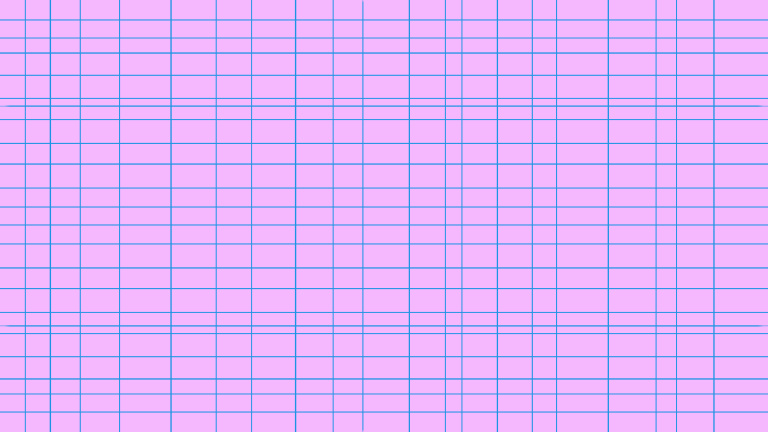
Give the GLSL for this pattern, as a Shadertoy shader.

```glsl
// Uneven plaid of thin blue lines on pink; the rows mirror about the middle.

// Lengths are in canvas heights.
const vec3 PAPER = vec3(0.96, 0.72, 1.0);
const vec3 INK = vec3(0.10, 0.58, 0.89);

const int COLUMNS = 20;
const float COLUMN_START = 0.0586;
const float COLUMN_PITCH = 0.0839;
const int ROWS_PER_HALF = 11;
const float ROW_START = 0.0208;
const float ROW_PITCH = 0.0433;

const float LINE_WIDTH = 0.0023;
const float BOLD_GAIN = 1.3;
const float WIDTH_VARIATION = 0.15;
const int BOLD_EVERY = 3;

// One column and one mirrored row pair thin out near the canvas edge.
const int TAPERED_COLUMN = 9;
const int TAPERED_ROW = 5;
const float COLUMN_TAPER = 0.006;
const float ROW_TAPER = 0.026;
const float TAPERED_WIDTH = 0.4;

// Harmonics of the uneven spacing: slow drift, then quick jitter.
const vec3 COLUMN_SLOW = vec3(1.0, 3.0, 4.0);
const vec3 COLUMN_SLOW_AMP = vec3(0.0212, -0.0219, -0.0154);
const vec3 COLUMN_QUICK = vec3(6.0, 12.0, 13.0);
const vec3 COLUMN_QUICK_AMP = vec3(-0.0151, 0.0115, -0.0088);
const vec3 ROW_SLOW = vec3(1.0, 2.0, 4.0);
const vec3 ROW_SLOW_AMP = vec3(0.0133, 0.0078, -0.0088);
const vec3 ROW_QUICK = vec3(6.0, 7.0, 8.0);
const vec3 ROW_QUICK_AMP = vec3(0.0048, -0.0038, -0.0021);

const float PI = 3.14159;

float hash(float n) {
    n = fract(n * 0.1031);
    n *= n + 33.33;
    return fract(n * (n + n));
}

float columnPosition(int i) {
    float phase = PI * float(i) / float(COLUMNS - 1);
    return COLUMN_START + COLUMN_PITCH * float(i)
         + dot(COLUMN_SLOW_AMP, sin(COLUMN_SLOW * phase))
         + dot(COLUMN_QUICK_AMP, sin(COLUMN_QUICK * phase));
}

// Distance of a row from the horizontal middle line.
float rowPosition(int i) {
    float phase = PI * float(i) / float(ROWS_PER_HALF - 1);
    return ROW_START + ROW_PITCH * float(i)
         + dot(ROW_SLOW_AMP, sin(ROW_SLOW * phase))
         + dot(ROW_QUICK_AMP, sin(ROW_QUICK * phase));
}

float lineWidth(int i, int boldPhase, float seed) {
    float bold = i % BOLD_EVERY == boldPhase ? BOLD_GAIN : 1.0;
    float variation = (hash(float(i) + seed) - 0.5) * WIDTH_VARIATION;
    return LINE_WIDTH * bold * (1.0 + variation);
}

float taper(float edgeDistance, float extent) {
    return mix(TAPERED_WIDTH, 1.0, smoothstep(0.3 * extent, extent, edgeDistance));
}

// Share of the pixel covered by a line, exact even for sub-pixel widths.
float lineCoverage(float d, float width, float pixel) {
    float high = min(d + 0.5 * pixel, 0.5 * width);
    float low = max(d - 0.5 * pixel, -0.5 * width);
    return max(high - low, 0.0) / pixel;
}

void mainImage(out vec4 fragColor, in vec2 fragCoord) {
    float pixel = 1.0 / iResolution.y;
    vec2 p = fragCoord * pixel;
    float aspect = iResolution.x * pixel;
    float fromMiddle = abs(p.y - 0.5);
    vec2 edge = min(p, vec2(aspect, 1.0) - p);
    float columnInk = 0.0;
    float rowInk = 0.0;

    // Vertical lines
    for (int i = 0; i < COLUMNS; i++) {
        float width = lineWidth(i, 1, 11.0);
        if (i == TAPERED_COLUMN) width *= taper(edge.y, COLUMN_TAPER);
        columnInk = max(columnInk, lineCoverage(p.x - columnPosition(i), width, pixel));
    }

    // Horizontal lines, mirrored above and below the middle
    for (int i = 0; i < ROWS_PER_HALF; i++) {
        float width = lineWidth(i, 2, 47.0);
        if (i == TAPERED_ROW) width *= taper(edge.x, ROW_TAPER);
        rowInk = max(rowInk, lineCoverage(fromMiddle - rowPosition(i), width, pixel));
    }

    float ink = 1.0 - (1.0 - columnInk) * (1.0 - rowInk);
    fragColor = vec4(mix(PAPER, INK, ink), 1.0);
}
```
